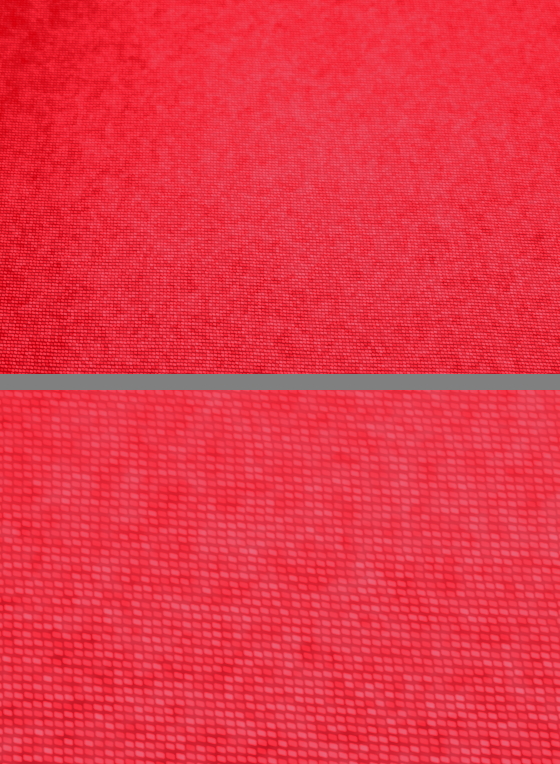
Top, the full canvas; bottom, a detail of the centre.
A Shadertoy shader for this texture:

```glsl
float hash(vec2 p) {
    vec3 q = fract(p.xyx * vec3(0.1031, 0.1030, 0.0973));
    q += dot(q, q.yzx + 33.33);
    return fract((q.x + q.y) * q.z);
}

// Cellular noise: random cell values blended by distance, centred on zero
float cellMottle(vec2 p) {
    vec2 cell = floor(p), local = fract(p);
    float total = 0.0, weights = 0.0;
    for (int j = -1; j <= 1; j++)
    for (int i = -1; i <= 1; i++) {
        vec2 offset = vec2(i, j);
        vec2 id = cell + offset;
        vec2 seed = vec2(hash(id + 17.0), hash(id + 91.0));
        vec2 delta = offset + seed - local;
        float weight = exp(-5.0 * dot(delta, delta));
        total += weight * hash(id + 53.0);
        weights += weight;
    }
    return total / weights - 0.5;
}

// Knit rows get denser with distance and tilt slightly
vec2 knitCoords(vec2 p, float aspect) {
    float x = p.x - 0.5 * aspect;
    float y = p.y + 0.035 * x + 0.002 * sin(9.0 * p.x);
    return vec2(x * (102.0 + 24.0 * y) + 6.0 * y, 105.0 * y + 28.0 * y * y) + 200.0;
}

// One flat slanted loop per cell; columns line up, rows wander a little
float stitch(vec2 p) {
    p.x += 0.3 * hash(vec2(floor(p.y), 7.0));
    vec2 id = floor(p);
    vec2 local = fract(p) - 0.5;
    local.y += 0.22 * local.x + 0.14 * (hash(id + 31.0) - 0.5);
    float edge = length(max(abs(local) - vec2(0.22, 0.1), 0.0));
    float loopShape = 1.0 - smoothstep(0.04, 0.32, edge);
    return loopShape * mix(0.5, 1.5, hash(id)) - 0.42;
}

float softSpot(vec2 p, vec2 centre, vec2 size) {
    vec2 d = (p - centre) / size;
    return exp(-dot(d, d));
}

// Broad light across the cloth, with shallow shaded folds
float sheen(vec2 uv) {
    float tone = 0.44 + 0.29 * softSpot(uv, vec2(0.56, 0.56), vec2(0.42, 0.46));
    tone += 0.06 * softSpot(uv, vec2(0.42, 0.92), vec2(0.25, 0.3));
    tone += 0.07 * smoothstep(0.35, 0.95, uv.x);
    tone -= 0.18 * (1.0 - smoothstep(0.0, 0.22, uv.x));
    tone -= 0.2 * softSpot(uv, vec2(0.04, 1.0), vec2(0.24, 0.36));
    tone -= 0.1 * softSpot(uv, vec2(0.23, 0.72), vec2(0.05, 0.2));
    tone -= 0.09 * softSpot(uv, vec2(0.58, 0.82), vec2(0.04, 0.13));
    return tone;
}

// Deep crimson to pink; gaps between loops lose some red
vec3 clothColour(float tone, float gap) {
    float green = max(mix(0.02, 0.27, tone), 0.0);
    float red = mix(0.86, 0.97, smoothstep(0.04, 0.16, green));
    red -= 0.2 * max(green - 0.16, 0.0) + 0.36 * gap;
    return vec3(red, green, green * 1.08 + 0.055);
}

void mainImage(out vec4 fragColor, in vec2 fragCoord) {
    float aspect = iResolution.x / iResolution.y;
    vec2 uv = fragCoord / iResolution.xy;
    vec2 p = vec2(uv.x * aspect, uv.y);

    // Stitches averaged over the pixel area
    float weave = 0.0;
    for (int j = 0; j < 3; j++)
    for (int i = 0; i < 3; i++) {
        vec2 jitter = (vec2(i, j) - 1.0) / 3.0;
        weave += stitch(knitCoords(p + jitter / iResolution.y, aspect)) / 9.0;
    }

    // Focus falls off towards the far edge
    float focus = mix(1.0, 0.25, smoothstep(0.15, 0.95, uv.y));
    weave *= focus;

    // Mottled yarn, coarse to fine
    float mottle = 0.17 * cellMottle(p * 22.0)
                 + 0.26 * cellMottle(p * 60.0 + 30.0)
                 + 0.26 * cellMottle(p * vec2(105.0, 125.0) + 70.0);

    float tone = sheen(uv) + mottle + 0.66 * weave + 0.05;
    fragColor = vec4(clothColour(tone, max(-weave, 0.0)), 1.0);
}
```
